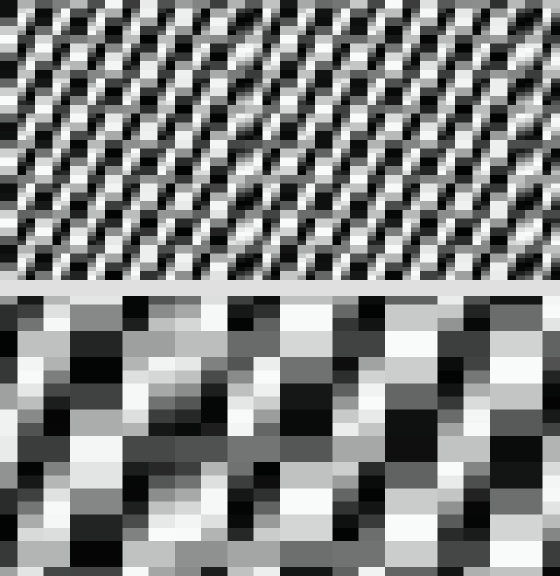
Top: the whole. Bottom: its middle third, enlarged.
Reproduce this pattern procedurally as a Shadertoy shader.

```glsl
// A grey mosaic of square tiles, sixteen across and eight down, sampling one
// steep diagonal cosine wave. Each tile has a column of wide cells, a muted wide
// row, and a patch of narrow cells that resolve the wave into stepped streaks.

const vec2  TILES = vec2(16.0, 8.0);    // tiles across and down
const float SLOTS = 4.0;                // cell columns and rows in a tile
const float TAU = 6.2831853;
const float ROW_STEP = 0.9;             // phase added by each row
const float TILE_STEP = 5.48;           // phase added by each tile across
const float PAIR_JUMP = 2.1;            // from wide column to narrow columns
const float COLUMN_STEP = 1.45;         // between the two narrow columns
const float SUB_ROWS = 2.0;             // narrow cells per row height
const float MUTED_CONTRAST = 0.55;      // strength of the wide grey rows
const float SPLIT_TILE = 7.0;           // tile of each eight with no wide column
const float SPLIT_LAG = -1.7;           // phase of its first narrow pair
const float SPLIT_STEP = 1.0;           // step inside that pair
const vec3  DARK = vec3(0.008, 0.011, 0.011);
const vec3  LIGHT = vec3(0.975, 0.985, 0.98);

// Phase of a cell column inside its tile
float slotPhase(float slot, bool splitTile) {
    if (slot < 2.0) return splitTile ? SPLIT_LAG + slot * SPLIT_STEP : 0.0;
    return PAIR_JUMP + (slot - 2.0) * COLUMN_STEP;
}

// Grey level of the cell under a canvas position
vec3 cellColour(vec2 uv) {
    vec2 place = vec2(uv.x, 1.0 - uv.y) * TILES;
    vec2 tile = floor(place);
    vec2 inner = fract(place) * SLOTS;
    vec2 slot = floor(inner);
    bool splitTile = mod(tile.x, 8.0) == SPLIT_TILE;
    bool wideColumn = slot.x < 2.0 && !splitTile;
    bool mutedRow = slot.y < 1.0 && !wideColumn;

    float row = tile.y * SLOTS + slot.y;
    float phase = tile.x * TILE_STEP;
    if (mutedRow) {
        // One wide cell takes the middle phase of its pair
        float first = floor(slot.x / 2.0) * 2.0;
        phase += 0.5 * (slotPhase(first, splitTile)
                      + slotPhase(first + 1.0, splitTile));
    } else {
        phase += slotPhase(slot.x, splitTile);
        // Narrow cells are shorter, so they follow the slope more finely
        if (!wideColumn) row += floor(fract(inner.y) * SUB_ROWS) / SUB_ROWS - 0.25;
    }
    phase += ROW_STEP * (row - 0.5);
    float contrast = mutedRow ? MUTED_CONTRAST : 1.0;
    return mix(DARK, LIGHT, 0.5 - 0.5 * contrast * cos(mod(phase, TAU)));
}

void mainImage(out vec4 fragColor, in vec2 fragCoord) {
    // Four samples per pixel smooth the cell edges at any size
    vec3 colour = vec3(0.0);
    for (int i = 0; i < 4; i++) {
        vec2 offset = vec2(float(i % 2), float(i / 2)) * 0.5 - 0.25;
        colour += cellColour((fragCoord + offset) / iResolution.xy);
    }
    fragColor = vec4(colour / 4.0, 1.0);
}
```
